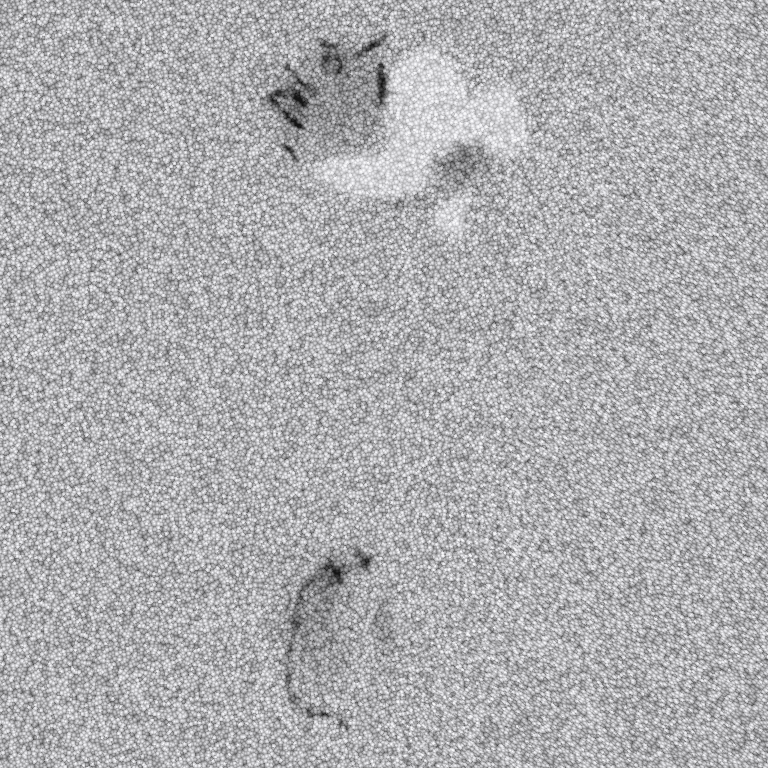
This texture is drawn by a Shadertoy shader. Its source:

```glsl
const float GRAIN_SCALE = 215.0;
const float GRAIN_SHAPE = 0.48;
const float GRAIN_VARIETY = 0.28;
const float SAND_TONE = 0.667;
const float DRY_TONE = 0.815;
const float EDGE_WOBBLE = 0.028;
const float CREASE_WOBBLE = 0.018;
const float CREASE_WIDTH = 0.005;
const float GRAIN_ANGLE = 0.45;
const float STREAK_ANGLE = -0.6;
const vec2 STREAK_STRETCH = vec2(0.78, 1.3);
const vec3 SAND_TINT = vec3(0.997, 0.997, 1.012);

// Segments as start.xy, end.xy
const vec4 TOE_CRACKS[10] = vec4[10](
    vec4(0.375, 0.916, 0.408, 0.878), vec4(0.418, 0.946, 0.436, 0.938),
    vec4(0.428, 0.930, 0.449, 0.903), vec4(0.469, 0.929, 0.500, 0.950),
    vec4(0.354, 0.874, 0.377, 0.882), vec4(0.354, 0.868, 0.372, 0.850),
    vec4(0.372, 0.850, 0.396, 0.836), vec4(0.498, 0.909, 0.500, 0.866),
    vec4(0.377, 0.882, 0.398, 0.862), vec4(0.371, 0.808, 0.386, 0.794));
const vec4 HEEL_RIM[8] = vec4[8](
    vec4(0.430, 0.268, 0.393, 0.230), vec4(0.393, 0.230, 0.386, 0.185),
    vec4(0.386, 0.185, 0.374, 0.141), vec4(0.374, 0.141, 0.378, 0.095),
    vec4(0.378, 0.095, 0.414, 0.068), vec4(0.414, 0.068, 0.455, 0.056),
    vec4(0.430, 0.269, 0.446, 0.243), vec4(0.460, 0.280, 0.483, 0.264));

float hash(vec2 p) {
    vec3 q = fract(vec3(p.xyx) * 0.1031);
    q += dot(q, q.yzx + 33.33);
    return fract((q.x + q.y) * q.z);
}

float noise(vec2 p) {
    vec2 cell = floor(p), f = fract(p);
    f = f * f * (3.0 - 2.0 * f);
    return mix(mix(hash(cell), hash(cell + vec2(1, 0)), f.x),
               mix(hash(cell + vec2(0, 1)), hash(cell + vec2(1, 1)), f.x), f.y);
}

float fbm(vec2 p) {
    float sum = 0.0, amplitude = 0.5;
    for (int i = 0; i < 4; i++) {
        sum += amplitude * noise(p);
        p = mat2(1.6, 1.2, -1.2, 1.6) * p + 7.3;
        amplitude *= 0.5;
    }
    return sum / 0.9375;
}

vec2 rotate(vec2 p, float angle) {
    float c = cos(angle), s = sin(angle);
    return mat2(c, -s, s, c) * p;
}

float ellipse(vec2 p, vec2 center, vec2 radius) {
    return (length((p - center) / radius) - 1.0) * min(radius.x, radius.y);
}

float softSpot(vec2 p, vec2 center, vec2 radius) {
    vec2 q = (p - center) / radius;
    return exp(-dot(q, q));
}

float segment(vec2 p, vec4 s) {
    vec2 a = p - s.xy, b = s.zw - s.xy;
    return length(a - b * clamp(dot(a, b) / dot(b, b), 0.0, 1.0));
}

// Bright rounded grains with dark gaps, centred on zero
float grains(vec2 p) {
    vec2 cell = floor(p);
    float nearest = 9.0, shade = 0.5;
    for (int k = 0; k < 9; k++) {
        vec2 id = cell + vec2(k % 3, k / 3) - 1.0;
        vec2 center = id + 0.1 + 0.8 * vec2(hash(id), hash(id + 57.0));
        float d = length(p - center);
        if (d < nearest) { nearest = d; shade = hash(id + 113.0); }
    }
    return GRAIN_SHAPE * (0.45 - nearest) + GRAIN_VARIETY * (shade - 0.5);
}

// Round grains on the left, slanted flecks on the right
float sandGrain(vec2 uv) {
    float streak = smoothstep(0.5, 0.9, uv.x + 0.3 * (0.5 - uv.y));
    float left = grains(rotate(uv, GRAIN_ANGLE) * GRAIN_SCALE + 300.0);
    float right = grains(rotate(uv, STREAK_ANGLE) * GRAIN_SCALE * STREAK_STRETCH + 400.0);
    return mix(left, right, streak) * inversesqrt(1.0 - 2.0 * streak * (1.0 - streak));
}

// Pale dry sand, with a bite taken out of its lower right
float drySand(vec2 p) {
    float body = ellipse(p, vec2(0.560, 0.848), vec2(0.065, 0.091));
    body = max(body, 0.502 - p.x);
    float d = min(body, ellipse(p, vec2(0.634, 0.838), vec2(0.053, 0.053)));
    d = min(d, ellipse(p, vec2(0.490, 0.773), vec2(0.092, 0.031)));
    d = max(d, -ellipse(p, vec2(0.602, 0.778), vec2(0.041, 0.034)));
    d = min(d, ellipse(p, vec2(0.590, 0.716), vec2(0.021, 0.031)));
    return 1.0 - smoothstep(-0.012, 0.006, d);
}

void mainImage(out vec4 fragColor, in vec2 fragCoord) {
    vec2 uv = fragCoord / iResolution.xy;
    vec2 wobble = vec2(fbm(uv * 50.0), fbm(uv * 50.0 + 31.0)) - 0.5;
    vec2 p = uv + EDGE_WOBBLE * wobble;

    // Broad tone and pale patch
    float dry = drySand(p);
    float tone = mix(SAND_TONE + 0.02 * (fbm(uv * 5.0) - 0.5), DRY_TONE, dry);

    // Soft hollows of the upper and lower prints
    float hollow = 0.12 * softSpot(p, vec2(0.440, 0.860), vec2(0.068, 0.066));
    hollow += 0.17 * softSpot(p, vec2(0.382, 0.862), vec2(0.024, 0.030));
    hollow += 0.19 * softSpot(p, vec2(0.440, 0.918), vec2(0.020, 0.022));
    hollow += 0.12 * softSpot(p, vec2(0.490, 0.890), vec2(0.018, 0.030));
    hollow += 0.20 * softSpot(p, vec2(0.598, 0.785), vec2(0.038, 0.026));
    hollow += 0.13 * softSpot(p, vec2(0.525, 0.733), vec2(0.045, 0.009));
    hollow *= 1.0 - dry;
    hollow += 0.15 * softSpot(p, vec2(0.415, 0.190), vec2(0.038, 0.072));
    hollow += 0.30 * softSpot(p, vec2(0.436, 0.254), vec2(0.020, 0.022));
    hollow += 0.30 * softSpot(p, vec2(0.477, 0.267), vec2(0.012, 0.013));
    hollow += 0.16 * softSpot(p, vec2(0.500, 0.180), vec2(0.012, 0.050));

    // Broken dark creases
    vec2 creasePoint = uv + CREASE_WOBBLE * wobble;
    float toeDistance = 1.0, rimDistance = 1.0;
    for (int i = 0; i < TOE_CRACKS.length(); i++)
        toeDistance = min(toeDistance, segment(creasePoint, TOE_CRACKS[i]));
    for (int i = 0; i < HEEL_RIM.length(); i++)
        rimDistance = min(rimDistance, segment(creasePoint, HEEL_RIM[i]));
    float broken = 0.25 + 1.1 * noise(uv * 85.0);
    float crease = 0.40 * exp(-pow(toeDistance / CREASE_WIDTH, 2.0));
    crease += 0.29 * exp(-pow(rimDistance / CREASE_WIDTH, 2.0));
    crease *= broken;

    // Grain, calmer on dry sand and in shade
    float calm = mix(1.0, 0.65, dry) * (1.0 - 0.8 * min(hollow + crease, 0.8));
    tone += calm * sandGrain(uv) - hollow - crease;
    fragColor = vec4(clamp(tone * SAND_TINT, 0.08, 0.98), 1.0);
}
```
